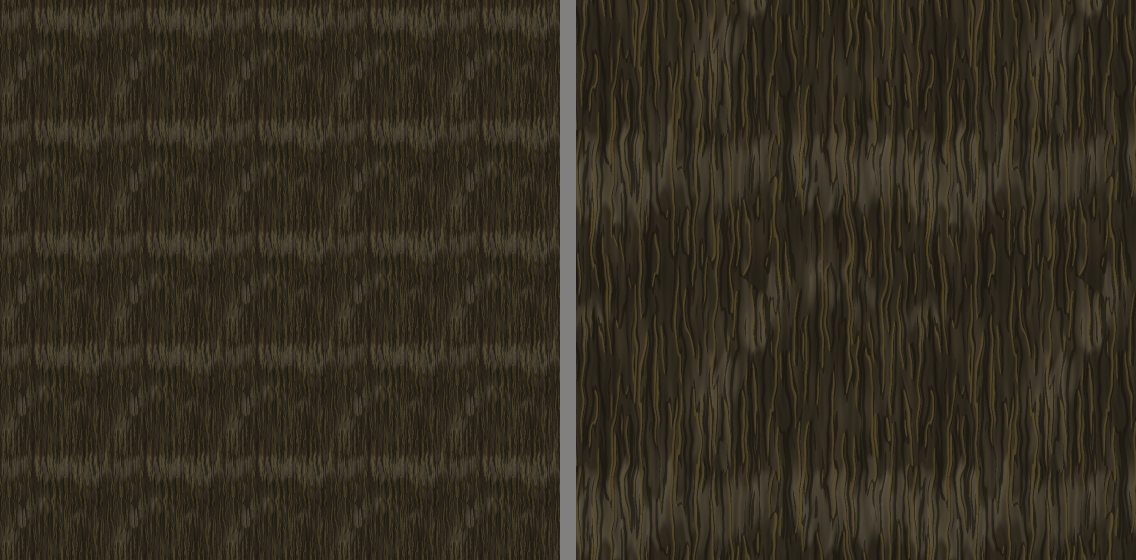
Left: the whole. Right: its middle third, enlarged.
A Shadertoy shader for this texture:

```glsl
// Dark weathered bark: a seamless tile repeated five times each way.
// Vertically stretched periodic noise is cut into contours; rising edges
// catch ochre light, falling edges go dark, over pale ragged patches.

#define REPEATS 5.0
#define STRANDS vec2(27.0, 2.0)   // noise cells per tile
#define LEVELS 2.3                // contours per unit of height
#define LINE_WIDTH 0.0030         // half width, in tiles
#define WOBBLE 0.010              // sideways bend of the strands
#define STAGGER 0.30              // vertical shift between strands
#define RAGGED 0.11               // vertical fraying of the patches
#define DARK_BARK vec3(0.184, 0.160, 0.115)
#define PALE_BARK vec3(0.292, 0.264, 0.204)
#define OCHRE vec3(0.350, 0.290, 0.140)
#define CREVICE vec3(0.090, 0.078, 0.055)

// Random unit gradient of a lattice point, wrapped to the tile
vec2 gradientAt(vec2 cell, vec2 period) {
    cell = mod(cell, period) + period.yx * 0.37;
    vec3 q = fract(cell.xyx * vec3(0.1031, 0.1030, 0.0973));
    q += dot(q, q.yzx + 33.33);
    float angle = 6.2832 * fract((q.x + q.y) * q.z);
    return vec2(cos(angle), sin(angle));
}

// Periodic gradient noise, about -0.7 to 0.7
float tileNoise(vec2 p, vec2 period) {
    p *= period;
    vec2 i = floor(p), f = p - i;
    vec2 u = f * f * f * (f * (f * 6.0 - 15.0) + 10.0);
    vec2 e = vec2(1.0, 0.0);
    float a = dot(gradientAt(i, period), f);
    float b = dot(gradientAt(i + e.xy, period), f - e.xy);
    float c = dot(gradientAt(i + e.yx, period), f - e.yx);
    float d = dot(gradientAt(i + e.xx, period), f - e.xx);
    return mix(mix(a, b, u.x), mix(c, d, u.x), u.y);
}

// Relief of the strands, in contour levels
float strandHeight(vec2 p) {
    p.y += STAGGER * tileNoise(p, vec2(14.0, 1.0));
    float h = tileNoise(p, STRANDS) + 0.45 * tileNoise(p, STRANDS * vec2(2.0, 3.0));
    return LEVELS * h;
}

// Box with a narrow soft rim that wraps around the tile
float softPatch(vec2 p, vec2 centre, vec2 halfSize) {
    vec2 d = abs(fract(p - centre + 0.5) - 0.5) - halfSize;
    vec2 m = 1.0 - smoothstep(vec2(-0.025), vec2(0.025), d);
    return m.x * m.y;
}

// Pale weathering: one broad band and a few smaller flakes
float paleness(vec2 p) {
    p.y += RAGGED * (tileNoise(p, vec2(31.0, 3.0)) + 0.6 * tileNoise(p, vec2(13.0, 4.0)));
    p.x += 0.04 * tileNoise(p, vec2(9.0, 7.0));
    float m = 0.60 * softPatch(p, vec2(0.5, 0.81), vec2(0.6, 0.085));
    m = max(m, 0.95 * softPatch(p, vec2(0.64, 0.81), vec2(0.32, 0.10)));
    m = max(m, 0.85 * softPatch(p, vec2(0.22, 0.40), vec2(0.05, 0.11)));
    m = max(m, 0.70 * softPatch(p, vec2(0.46, 0.49), vec2(0.11, 0.035)));
    m = max(m, 0.55 * softPatch(p, vec2(0.70, 0.40), vec2(0.07, 0.035)));
    m = max(m, 0.65 * softPatch(p, vec2(0.08, 0.13), vec2(0.07, 0.18)));
    return m * (1.0 - 0.85 * softPatch(p, vec2(0.28, 0.85), vec2(0.03, 0.25)));
}

// Coverage of a line at distance d, softened over one sample
float lineMask(float d, float width, float blur) {
    return clamp((width - d) / blur + 0.5, 0.0, 1.0);
}

vec3 bark(vec2 p, float blur) {
    float blotch = tileNoise(p, vec2(6.0, 5.0));
    float streak = tileNoise(p, vec2(48.0, 5.0));

    // Relief and its sideways slope
    vec2 q = p;
    q.x += WOBBLE * (tileNoise(p, vec2(8.0, 9.0)) + 0.5 * tileNoise(p, vec2(23.0, 18.0)));
    float e = 0.002;
    float h = strandHeight(q);
    float slope = (strandHeight(q + vec2(e, 0.0)) - strandHeight(q - vec2(e, 0.0))) / (2.0 * e);

    // Base tone, its patches broken where strands overlap
    float layer = floor(h + 0.5);
    float pale = paleness(p + vec2(0.0, 0.045 * layer)) + 0.3 * blotch + 0.25 * streak;
    vec3 col = mix(DARK_BARK, PALE_BARK, clamp(pale, 0.0, 1.0));
    col *= 1.0 + 0.2 * streak + 0.16 * blotch + 0.04 * layer;
    col *= 1.0 + 0.10 * clamp(slope / 50.0, -1.0, 1.0);

    // Contours: ochre with a crevice to its right, or a crevice alone
    float offset = (fract(h) - 0.5) / max(abs(slope), 8.0);
    float lit = smoothstep(-5.0, 15.0, slope);
    float crevice = lineMask(abs(offset - 0.0075 * lit), 1.5 * LINE_WIDTH, blur);
    float edge = lineMask(abs(offset), LINE_WIDTH, blur) * lit;
    col = mix(col, CREVICE, 0.62 * crevice);
    return mix(col, OCHRE, edge * (0.72 + 0.3 * streak));
}

void mainImage(out vec4 fragColor, in vec2 fragCoord) {
    float blur = 0.4 * REPEATS / iResolution.y;
    vec3 sum = vec3(0.0);
    // Four samples per pixel smooth the fine strands
    for (int k = 0; k < 4; k++) {
        vec2 jitter = vec2(k % 2, k / 2) * 0.5 - 0.25;
        vec2 uv = (fragCoord + jitter) / iResolution.xy;
        sum += bark(fract(uv * REPEATS), blur);
    }
    fragColor = vec4(sum / 4.0, 1.0);
}
```
